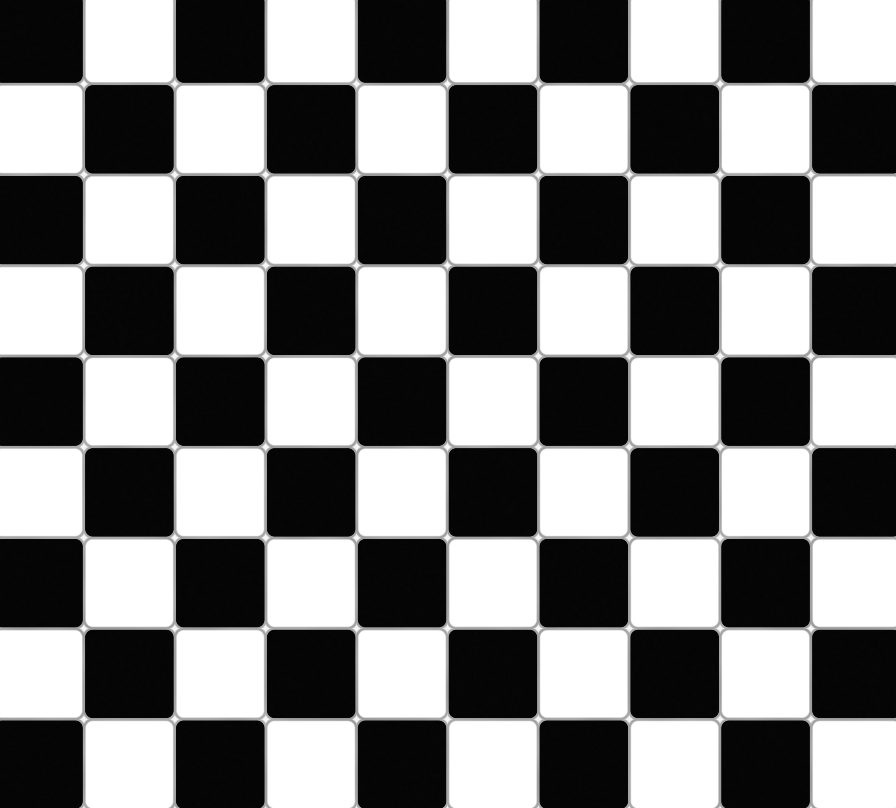
Write a WebGL 2 fragment shader that draws this pattern.

```glsl
#version 300 es
precision highp float;
// Checkerboard of glossy black and white tiles with rounded corners.
// Each cell is a rounded-box distance; soft grey rims meet along the joints
// and pale grout opens up where four corners meet.

uniform vec2 u_resolution;
out vec4 outColor;

// Layout, in canvas widths, measured from the top left.
const vec2 PITCH = vec2(0.10143, 0.10130);
const vec2 FIRST_JOINT = vec2(0.0937, 0.0937);

// Tile shape, in cells.
const float HALF_SIDE = 0.487;
const float CORNER_RADIUS = 0.085;
const float RIM_WIDTH = 0.010;
const float GROUT_START = 0.014;
const float GROUT_FULL = 0.034;

// Colours and surface variation.
const vec3 BLACK_TILE = vec3(0.02);
const vec3 WHITE_TILE = vec3(1.0);
const vec3 RIM_GREY = vec3(0.64);
const vec3 GROUT = vec3(0.97);
const float RIM_VARIATION = 0.06;
const float GRAIN_SCALE = 40.0;
const float GRAIN_AMOUNT = 0.008;

float hash(vec2 p) {
    vec3 q = fract(p.xyx * vec3(0.1031, 0.1030, 0.0973));
    q += dot(q, q.yzx + 33.33);
    return fract((q.x + q.y) * q.z);
}

float valueNoise(vec2 p) {
    vec2 i = floor(p);
    vec2 f = fract(p);
    f = f * f * (3.0 - 2.0 * f);
    float low = mix(hash(i), hash(i + vec2(1.0, 0.0)), f.x);
    float high = mix(hash(i + vec2(0.0, 1.0)), hash(i + vec2(1.0)), f.x);
    return mix(low, high, f.y);
}

float roundedBox(vec2 p, float halfSide, float radius) {
    vec2 q = abs(p) - halfSide + radius;
    return length(max(q, 0.0)) + min(max(q.x, q.y), 0.0) - radius;
}

void main() {
    // Cell coordinates, with cell (0, 0) cut by the top left corner.
    vec2 fromTop = vec2(gl_FragCoord.x, u_resolution.y - gl_FragCoord.y);
    vec2 grid = (fromTop / u_resolution.x - FIRST_JOINT) / PITCH + 1.0;
    vec2 cell = floor(grid);
    vec2 local = fract(grid) - 0.5;
    float pixel = 1.0 / (PITCH.x * u_resolution.x);
    float d = roundedBox(local, HALF_SIDE, CORNER_RADIUS);

    // Tile faces, with faint grain on the black ones.
    bool isBlack = mod(cell.x + cell.y, 2.0) < 0.5;
    float grain = (valueNoise(grid * GRAIN_SCALE) - 0.5) * GRAIN_AMOUNT;
    vec3 face = isBlack ? BLACK_TILE + grain : WHITE_TILE;

    // Grey rim: crisp on black tiles, slightly wider on white ones.
    float rimWidth = isBlack ? 0.0 : RIM_WIDTH;
    float rim = smoothstep(-rimWidth - 0.5 * pixel, 0.5 * pixel, d);
    float tone = (valueNoise(grid * 3.0) - 0.5) * RIM_VARIATION;
    vec3 color = mix(face, RIM_GREY + tone, rim);

    // Pale grout at the corner junctions.
    float grout = smoothstep(GROUT_START, GROUT_FULL + 0.25 * pixel, d);
    color = mix(color, GROUT, grout);

    outColor = vec4(color, 1.0);
}
```
